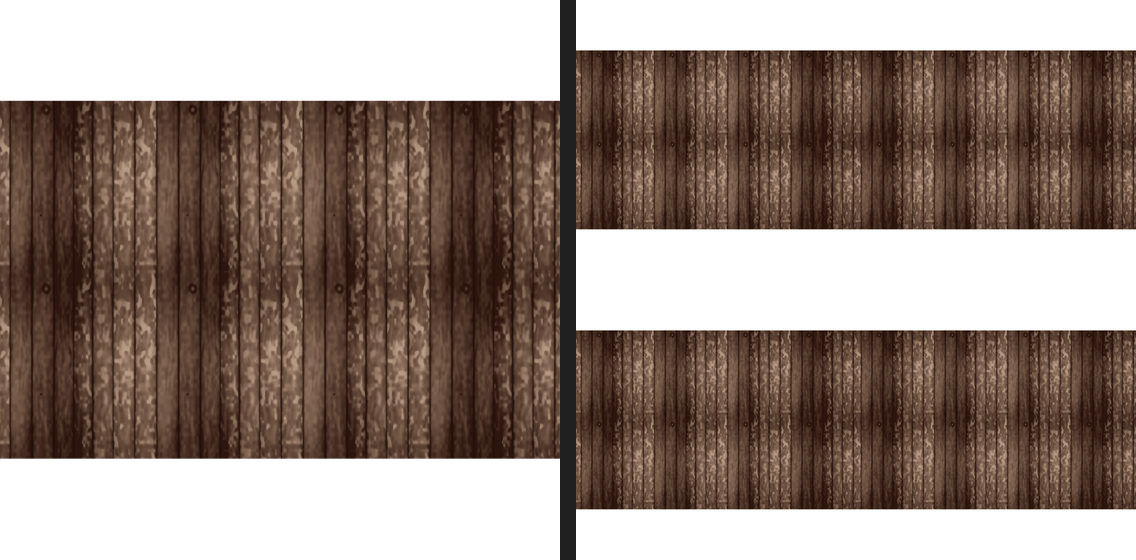
Left: one tile. Right: repeated 2 by 2.
A Shadertoy shader for this texture:

```glsl
#define PLANKS 27
#define SKIPPED 16            // one narrow board is missing from this slot on
#define FIRST_GAP 0.0182
#define BAND vec2(0.181, 0.820)
#define ROWS 2.0
#define GAP_WIDTH 0.0013
#define GLOW 0.17
#define GRAIN 0.42
#define WEAR 0.50
#define DEEP vec3(0.16, 0.07, 0.04)
#define TAN vec3(0.61, 0.49, 0.405)
#define WORN vec3(0.76, 0.67, 0.60)

const float TAU = 6.28318;
// Widths of the seven boards of one repeat
const float WIDTHS[7] = float[7](0.0391, 0.0391, 0.0352, 0.0339, 0.0365, 0.0388, 0.0391);

float hash(vec2 p) {
    vec3 q = fract(p.xyx * vec3(0.1031, 0.1030, 0.0973));
    q += dot(q, q.yzx + 33.33);
    return fract((q.x + q.y) * q.z);
}

// Value noise that wraps vertically after a whole number of cells
float noise(vec2 p, float cells) {
    vec2 i = floor(p), f = fract(p);
    f = f * f * (3.0 - 2.0 * f);
    float y0 = mod(i.y, cells), y1 = mod(i.y + 1.0, cells);
    return mix(mix(hash(vec2(i.x, y0)), hash(vec2(i.x + 1.0, y0)), f.x),
               mix(hash(vec2(i.x, y1)), hash(vec2(i.x + 1.0, y1)), f.x), f.y);
}

// Noise over one board: across is 0..1, along is one repeat
float boardNoise(float across, float along, vec2 cells, float seed) {
    return noise(vec2(across * cells.x + seed * 41.0, along * cells.y), cells.y);
}

float wrapOffset(float d) { return fract(d + 0.5) - 0.5; }

float bump(float d, float radius) { return exp(-d * d / (radius * radius)); }

// Dark ring with a pale centre, twice on the second board
float knots(float across, float along, float width, float rowHeight) {
    float tone = 0.0;
    for (int j = 0; j < 2; j++) {
        float n = float(j);
        vec2 d = vec2((across - 0.65 + 0.25 * n) * width,
                      wrapOffset(along - 0.95 + 0.59 * n) * rowHeight);
        float r = length(d * vec2(1.0, 0.8)) / (0.0065 - 0.0025 * n);
        tone += 0.25 * (1.0 - n) * bump(r, 0.4) - 0.38 * bump(r - 0.8 + 0.8 * n, 0.4);
    }
    return tone;
}

vec3 wood(vec2 uv, float pixel) {
    float x = fract(uv.x - FIRST_GAP);
    float rowHeight = (BAND.y - BAND.x) / ROWS;
    float along = fract((uv.y - BAND.x) / rowHeight);

    // Find the board under this point
    float left = 0.0, width = 0.0;
    int kind = 0, slot = 0;
    for (int i = 0; i < PLANKS; i++) {
        slot = i;
        kind = (i < SKIPPED ? i : i + 1) % 7;
        width = WIDTHS[kind];
        if (x < left + width || i == PLANKS - 1) break;
        left += width;
    }
    float right = slot == PLANKS - 1 ? 1.0 : left + width;
    float across = (x - left) / width, seed = float(kind);

    // Glow of each repeat, with darker outer sides
    float tone = 0.50 + GLOW * cos(TAU * (seed + across - 6.0) / 7.0);
    tone -= 0.12 * cos(TAU * along);
    tone -= 0.10 * (0.5 + 0.5 * cos(TAU * (uv.x - 0.96)));
    tone += 0.10 * (hash(vec2(float(slot), 7.0)) - 0.5);

    // Fibres, bent slightly along the board
    float broad = boardNoise(across, along, vec2(2.0, 5.0), seed);
    float bent = across + 0.25 * (boardNoise(across, along, vec2(1.0, 9.0), seed + 9.0) - 0.5);
    float fibre = boardNoise(bent, along, vec2(9.0, 7.0), seed + 20.0);
    float fleck = boardNoise(bent, along, vec2(8.0, 44.0), seed + 30.0);
    tone += GRAIN * (0.55 * (fibre - 0.5) + 0.45 * (broad - 0.5) + 0.45 * (fleck - 0.5));

    // Flaked patches and pale streaks on the weathered boards
    float wear = kind < 3 ? 0.12 : (kind == 4 ? 0.5 : 1.0);
    float flake = 0.6 * boardNoise(bent, along, vec2(5.0, 22.0), seed + 50.0) + 0.4 * fleck;
    flake = smoothstep(0.48, 0.78, flake) * (0.5 + broad);
    float streak = kind > 2 ? bump(across - 0.62 - 0.25 * (broad - 0.5), 0.17) : 0.0;
    streak *= (0.35 + 0.65 * fleck) * (0.55 - 0.45 * cos(TAU * along));
    float worn = wear * (0.65 * flake + 0.6 * streak);
    tone += WEAR * worn - 0.07 * wear;

    // Knots and a damp stain
    if (kind == 1) tone += knots(across, along, width, rowHeight);
    if (kind == 3) tone -= 0.35 * bump(across, 0.35) * bump(wrapOffset(along - 0.06), 0.07);

    // Gaps of uneven depth with shaded board edges
    float edge = min(x - left, right - x);
    float joint = float((kind + (x - left < right - x ? 0 : 1)) % 7);
    float depth = 0.65 + 0.35 * hash(vec2(joint, 3.0));
    float ragged = GAP_WIDTH * (0.8 + 0.5 * boardNoise(0.0, along, vec2(1.0, 16.0), joint + 70.0));
    tone -= 0.20 * depth * bump(edge, 0.004);
    float gap = depth * (1.0 - smoothstep(ragged - pixel, ragged + pixel, edge));

    vec3 color = mix(DEEP, TAN, clamp(tone, 0.03, 1.15));
    color = mix(color, WORN, clamp(0.32 * worn * tone, 0.0, 0.6));
    return mix(color, DEEP * 0.75, gap);
}

void mainImage(out vec4 fragColor, in vec2 fragCoord) {
    vec2 uv = fragCoord / iResolution.xy;
    float pixel = 1.0 / iResolution.y;
    // Blank margins above and below the boards
    float inside = min(uv.y - BAND.x, BAND.y - uv.y);
    float cover = smoothstep(-0.7 * pixel, 0.7 * pixel, inside);
    fragColor = vec4(mix(vec3(1.0), wood(uv, pixel), cover), 1.0);
}
```
